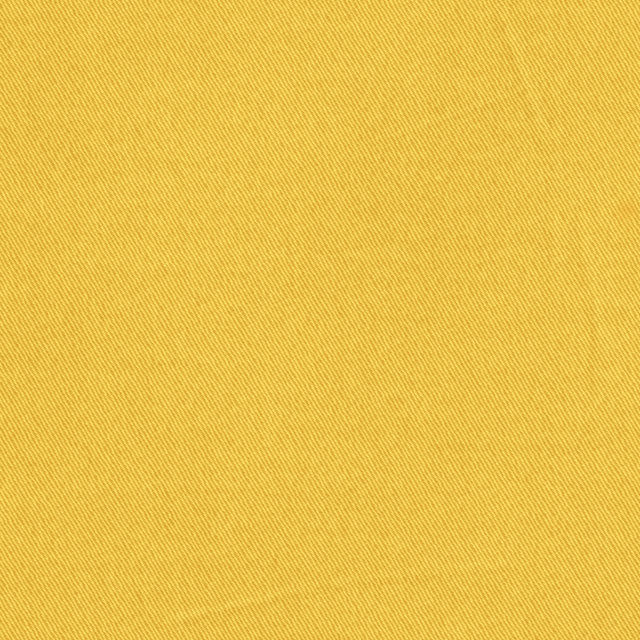
Reproduce this texture procedurally as a three.js fragment shader.

```glsl
// Yellow cotton twill: fine steep diagonal ribs with stitches, slubs and faint creases.
varying vec2 vUv;

const float TAU = 6.2831853;
const vec2 RIBS = vec2(146.0, 88.0);   // ribs across and down
const float STITCH_ROWS = 196.0;       // weft rows down

const vec3 GROOVE = vec3(0.825, 0.622, 0.165);
const vec3 CROWN = vec3(0.995, 0.870, 0.388);
const vec3 STAIN = vec3(0.93, 0.64, 0.16);

float hash(vec2 p) {
  vec3 q = fract(p.xyx * vec3(0.1031, 0.1030, 0.0973));
  q += dot(q, q.yzx + 33.33);
  return fract((q.x + q.y) * q.z);
}

float noise(vec2 p) {
  vec2 cell = floor(p);
  vec2 f = fract(p);
  f = f * f * (3.0 - 2.0 * f);
  float low = mix(hash(cell), hash(cell + vec2(1.0, 0.0)), f.x);
  float high = mix(hash(cell + vec2(0.0, 1.0)), hash(cell + vec2(1.0, 1.0)), f.x);
  return mix(low, high, f.y);
}

float fbm(vec2 p) {
  float sum = 0.0;
  float weight = 0.5;
  for (int i = 0; i < 4; i++) {
    sum += weight * noise(p);
    p = p * 2.03 + 17.0;
    weight *= 0.5;
  }
  return sum / 0.9375;
}

// Soft fold along a segment: a bright ridge beside a dark valley
float crease(vec2 p, vec2 a, vec2 b, float width) {
  vec2 ab = b - a;
  float along = dot(p - a, ab) / dot(ab, ab);
  float side = (ab.x * (p.y - a.y) - ab.y * (p.x - a.x)) / length(ab);
  float ends = smoothstep(-0.1, 0.25, along) * (1.0 - smoothstep(0.75, 1.1, along));
  float s = side / width;
  return ends * (exp(-s * s) - 0.8 * exp(-(s - 1.8) * (s - 1.8)));
}

float spot(vec2 p, vec2 center, vec2 size) {
  vec2 d = (p - center) / size;
  return exp(-dot(d, d));
}

// Height of the weave, 0 in the grooves to 1 on the crowns
float twill(vec2 p) {
  vec2 drift = vec2(fbm(p * 4.0), fbm(p * 4.0 + 40.0)) - 0.5;
  float phase = dot(p, RIBS) + 1.2 * drift.x;
  float row = p.y * STITCH_ROWS + 0.8 * drift.y;
  float wobble = 0.3 * (noise(vec2(phase, row * 0.7)) - 0.5);
  float stitch = cos(TAU * (row + 0.5 * phase));
  float rib = cos(TAU * (phase + wobble) + 0.3 * stitch);
  float grain = noise(p * 260.0) - 0.5;
  return 0.56 + 0.37 * rib + 0.07 * stitch + 0.26 * grain;
}

// Broad shading, uneven yarns and folds
float shading(vec2 p) {
  float shade = 0.10 * (fbm(p * 3.0 + 8.0) - 0.5);
  shade += 0.05 * (noise(vec2(p.x * 4.0, p.y * 70.0)) - 0.5);
  shade += 0.04 * (noise(vec2(p.x * 80.0, p.y * 5.0)) - 0.5);
  shade += 0.12 * crease(p, vec2(0.86, 0.77), vec2(0.78, 1.0), 0.007);
  shade += 0.07 * crease(p, vec2(0.87, 0.51), vec2(0.868, 0.71), 0.006);
  shade += 0.08 * crease(p, vec2(0.95, 0.43), vec2(0.91, 0.66), 0.008);
  shade += 0.08 * crease(p, vec2(0.82, 0.86), vec2(0.61, 0.79), 0.004);
  shade += 0.11 * crease(p, vec2(0.48, 0.082), vec2(0.25, 0.03), 0.006);
  shade += 0.05 * crease(p, vec2(0.86, 0.13), vec2(0.42, 0.08), 0.007);
  return shade;
}

void main() {
  vec2 p = vUv;
  float height = twill(p) + shading(p);

  // Pale slubs caught in the weave
  height += 0.5 * spot(p, vec2(0.066, 0.68), vec2(0.002, 0.007));
  height += 0.5 * spot(p, vec2(0.685, 0.722), vec2(0.003, 0.003));

  vec3 color = mix(GROOVE, CROWN, clamp(height, -0.08, 1.08));
  color = mix(color, STAIN, 0.25 * spot(p, vec2(0.98, 0.67), vec2(0.018, 0.014)));
  gl_FragColor = vec4(color, 1.0);
}
```
